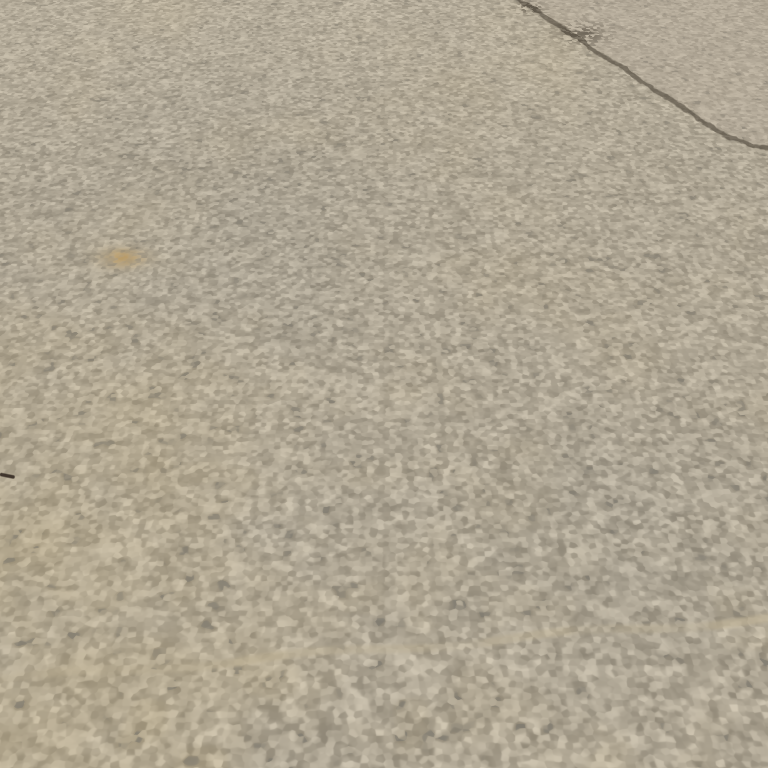
A three.js fragment shader for this texture:

```glsl
// Sunlit gritty pavement receding from the viewer, with a crack, a dusty seam and debris.
varying vec2 vUv;

const vec3 STONE = vec3(0.688, 0.653, 0.582);
const vec3 DUST = vec3(0.715, 0.665, 0.555);
const vec3 COOL_GREY = vec3(0.655, 0.628, 0.570);
const vec3 PALE_SLAB = vec3(0.700, 0.660, 0.595);
const vec3 SPECK = vec3(0.470, 0.460, 0.430);
const vec3 CRACK = vec3(0.310, 0.280, 0.235);
const vec3 STRAW = vec3(0.720, 0.590, 0.370);
const vec3 TWIG = vec3(0.200, 0.160, 0.130);
const vec3 GRAIN_TINT = vec3(1.0, 0.98, 0.93);

const float HORIZON = 1.85;       // height of the vanishing line
const float DEPTH = 2.1;          // vertical stretch of the ground
const float GRAIN_DENSITY = 192.0;
const float GRAIN_CONTRAST = 0.108;
const float CELL_SHARPNESS = 8.0;

vec3 hash3(vec2 cell) {
  vec3 h = fract(cell.xyx * vec3(0.1031, 0.1030, 0.0973));
  h += dot(h, h.yxz + 33.33);
  return fract((h.xxy + h.yzz) * h.zyx);
}

// Soft cellular noise from -1 to 1: each grain has its own tone.
float cellTone(vec2 p) {
  vec2 cell = floor(p);
  float total = 0.0;
  float weightSum = 0.0;
  for (int j = -1; j <= 1; j++) {
    for (int i = -1; i <= 1; i++) {
      vec2 id = cell + vec2(float(i), float(j));
      vec3 rnd = hash3(id);
      vec2 offset = id + 0.15 + 0.7 * rnd.xy - p;
      float weight = exp(-CELL_SHARPNESS * dot(offset, offset));
      total += weight * (2.0 * rnd.z - 1.0);
      weightSum += weight;
    }
  }
  return total / weightSum;
}

// Broad uneven tone from -1 to 1, made of layered sines.
float mottle(vec2 p) {
  float sum = 0.0;
  float gain = 0.5;
  for (int i = 0; i < 4; i++) {
    sum += gain * sin(p.x + 1.7 * sin(p.y)) * cos(p.y + 1.3 * sin(p.x));
    p = mat2(1.6, 1.2, -1.2, 1.6) * p + 2.3;
    gain *= 0.6;
  }
  return sum;
}

float segmentDistance(vec2 p, vec2 a, vec2 b) {
  vec2 ab = b - a;
  return length(p - a - ab * clamp(dot(p - a, ab) / dot(ab, ab), 0.0, 1.0));
}

float blob(vec2 p, vec2 center, vec2 radius) {
  vec2 d = (p - center) / radius;
  return exp(-dot(d, d));
}

void main() {
  vec2 p = vUv;
  float nearness = HORIZON - p.y;
  vec2 ground = vec2(p.x - 0.5, DEPTH) / nearness * GRAIN_DENSITY;
  float fine = cellTone(ground);
  float coarse = cellTone(ground * 0.55 + 17.0);
  float patches = mottle(p * vec2(7.0, 10.0) + 1.0);
  float clumps = cellTone(ground * 0.14 + 41.0);

  // Broad colour: dust near the left and bottom, cool worn areas between.
  float dust = 0.65 * (1.0 - smoothstep(0.0, 0.55, p.x)) * (1.0 - smoothstep(0.2, 0.8, p.y));
  dust += 0.3 * patches + 0.2 * smoothstep(0.2, 0.9, clumps) * (1.0 - p.y);
  vec3 color = mix(STONE, DUST, clamp(dust, 0.0, 0.8));
  float worn = blob(p, vec2(0.30, 0.72), vec2(0.22, 0.16))
             + blob(p, vec2(0.78, 0.30), vec2(0.25, 0.14));
  color = mix(color, COOL_GREY, clamp(0.55 * worn - 0.25 * patches, 0.0, 0.7));
  color += 0.018 * smoothstep(0.75, 1.0, p.y);

  // The crack parts off a smoother, paler slab.
  float wobble = 0.004 * mottle(p * 45.0);
  float crackY = 1.0 - 0.655 * (p.x - 0.675) + 0.4 * max(p.x - 0.95, 0.0) + wobble;
  float crackSide = (p.y - crackY) * 0.84;
  float slab = smoothstep(0.0, 0.006, crackSide);
  color = mix(color, PALE_SLAB, 0.7 * slab);

  // Mineral grains and sparse dark specks.
  float contrast = GRAIN_CONTRAST * mix(1.08, 0.78, p.y) * (1.0 - 0.25 * slab);
  contrast *= 1.0 - 0.25 * clamp(dust, 0.0, 1.0);
  color += contrast * (0.75 * fine + 0.45 * coarse) * GRAIN_TINT;
  float specks = smoothstep(0.72, 0.95, -coarse) * smoothstep(-0.3, 0.6, -fine);
  color = mix(color, SPECK, 0.6 * specks * (1.0 - 0.7 * p.y));

  // Broken pale seam across the foreground.
  float seamY = 0.115 + 0.08 * p.x + 0.004 * sin(p.x * 19.0);
  float seam = 1.0 - smoothstep(0.002, 0.009, abs(p.y - seamY));
  color = mix(color, DUST + 0.025, seam * (0.4 + 0.25 * clumps));

  // Crack line with a crumbled pocket.
  float crackWidth = 0.0016 + 0.0009 * coarse;
  float crack = 1.0 - smoothstep(crackWidth, crackWidth + 0.0025, abs(crackSide));
  float rubble = blob(p, vec2(0.76, 0.956), vec2(0.028, 0.012))
               + blob(p, vec2(0.69, 0.989), vec2(0.016, 0.007));
  rubble *= smoothstep(-0.5, 0.5, -fine - 0.4 * coarse);
  color = mix(color, CRACK, clamp(0.62 * crack + 0.6 * rubble, 0.0, 0.8));

  // Straw tuft and a short twig.
  float straw = blob(p, vec2(0.16, 0.664), vec2(0.026, 0.011));
  color = mix(color, STRAW, straw * (0.55 + 0.35 * fine));
  float twig = segmentDistance(p, vec2(0.002, 0.382), vec2(0.017, 0.379));
  color = mix(color, TWIG, 0.9 * (1.0 - smoothstep(0.001, 0.0035, twig)));

  gl_FragColor = vec4(color, 1.0);
}
```
